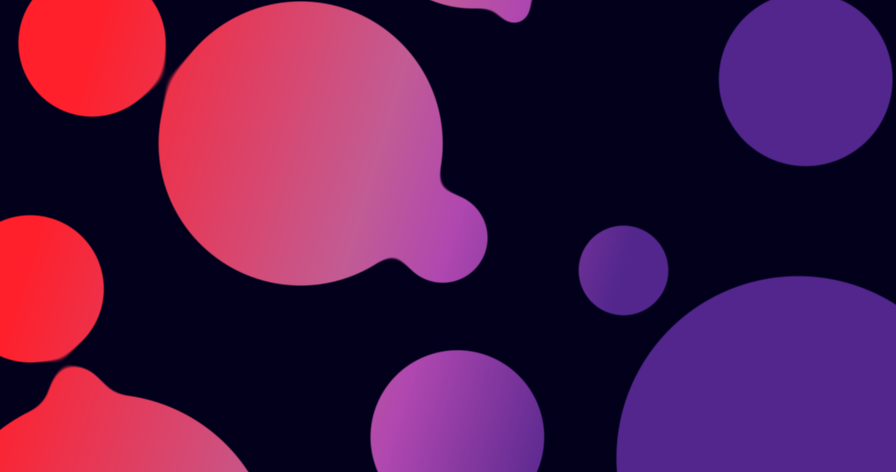
Reproduce this background procedurally as a Shadertoy shader.

```glsl
const vec3 NIGHT   = vec3(0.006, 0.0, 0.105);
const vec3 RED     = vec3(1.0, 0.125, 0.17);
const vec3 ROSE    = vec3(0.76, 0.36, 0.58);
const vec3 MAGENTA = vec3(0.69, 0.28, 0.69);
const vec3 VIOLET  = vec3(0.32, 0.15, 0.55);

// Each blob: centre x, centre y, radius, in canvas heights
const int BLOB_COUNT = 12;
const vec3 BLOBS[BLOB_COUNT] = vec3[BLOB_COUNT](
    vec3(0.195, 0.909, 0.156), vec3(0.637, 0.696, 0.301),
    vec3(0.938, 0.496, 0.095), vec3(1.002, 1.217, 0.235),
    vec3(1.091, 0.980, 0.027), vec3(1.707, 0.832, 0.184),
    vec3(1.321, 0.427, 0.095), vec3(1.691, 0.030, 0.385),
    vec3(0.969, 0.074, 0.184), vec3(0.064, 0.388, 0.156),
    vec3(0.222, -0.198, 0.363), vec3(0.163, 0.166, 0.053)
);

float circle(vec2 p, vec2 center, float radius) {
    return length(p - center) - radius;
}

// Polynomial smooth union
float smoothUnion(float a, float b, float blend) {
    float h = max(blend - abs(a - b), 0.0) / blend;
    return min(a, b) - 0.25 * h * h * blend;
}

float gooeyField(vec2 p, float blend) {
    float d = 10.0;
    for (int i = 0; i < BLOB_COUNT; i++) {
        d = smoothUnion(d, circle(p, BLOBS[i].xy, BLOBS[i].z), blend);
    }
    return d;
}

float ramp(float start, float end, float t) {
    return clamp((t - start) / (end - start), 0.0, 1.0);
}

// Slanted four-stop linear gradient
vec3 blobColor(vec2 p, float slant) {
    float t = p.x + slant * (1.0 - p.y);
    vec3 color = mix(RED, ROSE, ramp(0.222, 0.899, t));
    color = mix(color, MAGENTA, ramp(0.899, 1.106, t));
    return mix(color, VIOLET, ramp(1.106, 1.494, t));
}

void mainImage(out vec4 fragColor, in vec2 fragCoord) {
    vec2 p = fragCoord / iResolution.y;
    float edge = max(0.0025, 0.75 / iResolution.y);

    float d = gooeyField(p, 0.059);
    float coverage = 1.0 - smoothstep(-edge, edge, d);

    fragColor = vec4(mix(NIGHT, blobColor(p, 0.3), coverage), 1.0);
}
```
